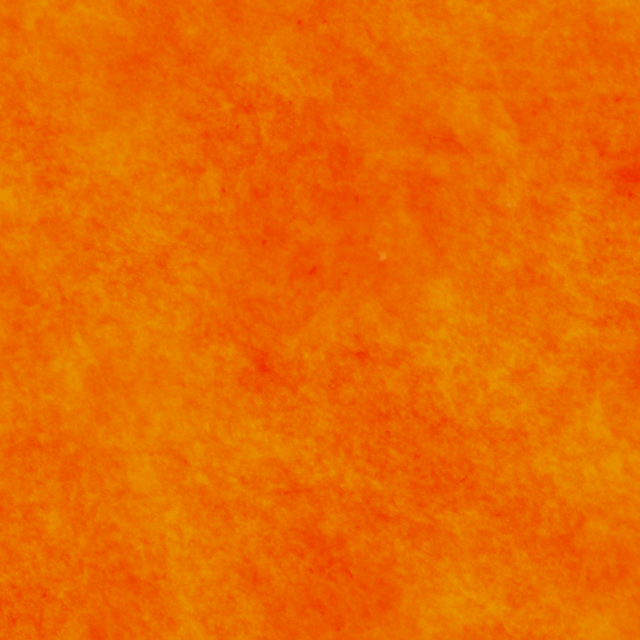
Give the GLSL for this texture, as a WebGL 2 fragment shader.

```glsl
#version 300 es
precision highp float;

uniform vec2 u_resolution;
out vec4 fragColor;

float hash(vec2 p) {
    return fract(sin(dot(p, vec2(127.1, 311.7))) * 43758.5453);
}

float valueNoise(vec2 p) {
    vec2 cell = floor(p);
    vec2 f = fract(p);
    f = f * f * (3.0 - 2.0 * f);
    float low = mix(hash(cell), hash(cell + vec2(1.0, 0.0)), f.x);
    float high = mix(hash(cell + vec2(0.0, 1.0)), hash(cell + vec2(1.0)), f.x);
    return mix(low, high, f.y);
}

// Centred fractal noise, roughly in -0.5..0.5
float fbm(vec2 p, int octaves, float gain) {
    float sum = 0.0;
    float weight = 1.0;
    float total = 0.0;
    for (int i = 0; i < octaves; i++) {
        sum += weight * (valueNoise(p) - 0.5);
        total += weight;
        weight *= gain;
        p = mat2(1.6, 1.2, -1.2, 1.6) * p + vec2(17.3, 9.1);
    }
    return sum / total;
}

// Stretch space along a falling diagonal
vec2 alongGrain(vec2 p, float stretch) {
    vec2 direction = normalize(vec2(1.0, -0.8));
    vec2 across = vec2(-direction.y, direction.x);
    return vec2(dot(p, direction) / stretch, dot(p, across));
}

// Wrinkle along a noise contour: sharp on one side, fading on the other
float crease(vec2 p, float scale, float seed) {
    vec2 q = alongGrain(p, 1.5) * scale + seed;
    float side = fbm(q, 4, 0.42);
    float mask = smoothstep(0.0, 0.2, fbm(p * 5.0 + seed * 2.3, 3, 0.5));
    float edge = smoothstep(-0.015, 0.015, side);
    float lit = edge * exp(-max(side, 0.0) * 22.0);
    float shaded = (1.0 - edge) * exp(min(side, 0.0) * 26.0);
    return mask * (lit - shaded);
}

// Soft irregular dots, one candidate in each grid cell
float scatter(vec2 p, float cells, float density, float radius, float seed) {
    vec2 q = p * cells;
    vec2 home = floor(q);
    float cover = 0.0;
    for (int y = -1; y <= 1; y++) {
        for (int x = -1; x <= 1; x++) {
            vec2 cell = home + vec2(x, y);
            vec2 jitter = vec2(hash(cell + seed), hash(cell + seed + 31.7));
            float present = step(hash(cell + seed + 73.9), density);
            float size = radius * cells * mix(0.5, 1.2, hash(cell + seed + 11.3));
            float dist = length(q - cell - jitter);
            cover = max(cover, present * (1.0 - smoothstep(0.1 * size, size, dist)));
        }
    }
    return cover;
}

void main() {
    vec2 p = gl_FragCoord.xy / min(u_resolution.x, u_resolution.y);

    // Clouded patches with ragged, gently warped outlines
    vec2 warp = vec2(fbm(p * 7.0 + 3.7, 4, 0.55), fbm(p * 7.0 + 41.2, 4, 0.55));
    vec2 warped = p + 0.08 * warp;
    float patches = fbm(alongGrain(warped, 1.2) * 5.5 + 8.4, 5, 0.6);
    float mottling = fbm(alongGrain(warped, 1.15) * 20.0 + 5.9, 4, 0.75);
    float green = 0.418 + 0.285 * patches + 0.23 * mottling;

    // Folds and fine wrinkles
    green += 0.055 * crease(warped, 3.5, 12.6);
    green += 0.05 * crease(warped, 6.0, 27.4);
    green += 0.035 * crease(warped, 11.0, 53.1);

    // Fibrous surface grain, rougher in some areas
    float roughness = 0.15 + 0.15 * valueNoise(p * 5.0 + 63.0);
    green += roughness * fbm(alongGrain(p, 1.25) * 88.0, 3, 0.85);

    // Red specks gather in the darker patches
    vec2 ragged = p + 0.008 * vec2(valueNoise(p * 110.0), valueNoise(p * 110.0 + 57.0));
    float darkness = 1.0 - smoothstep(0.31, 0.4, green);
    green -= 0.12 * darkness * scatter(ragged, 26.0, 0.35, 0.008, 5.0);

    // Base ramp from red orange to amber
    float tone = clamp((green - 0.18) / 0.38, 0.0, 1.0);
    vec3 redOrange = vec3(0.925, 0.18, 0.0);
    vec3 amber = vec3(0.905, 0.56, 0.0);
    vec3 color = mix(redOrange, amber, tone);

    // Rare pale flecks
    float fleck = scatter(ragged, 5.0, 0.05, 0.013, 19.0);
    color = mix(color, vec3(0.92, 0.62, 0.14), 0.6 * fleck);

    fragColor = vec4(color, 1.0);
}
```
